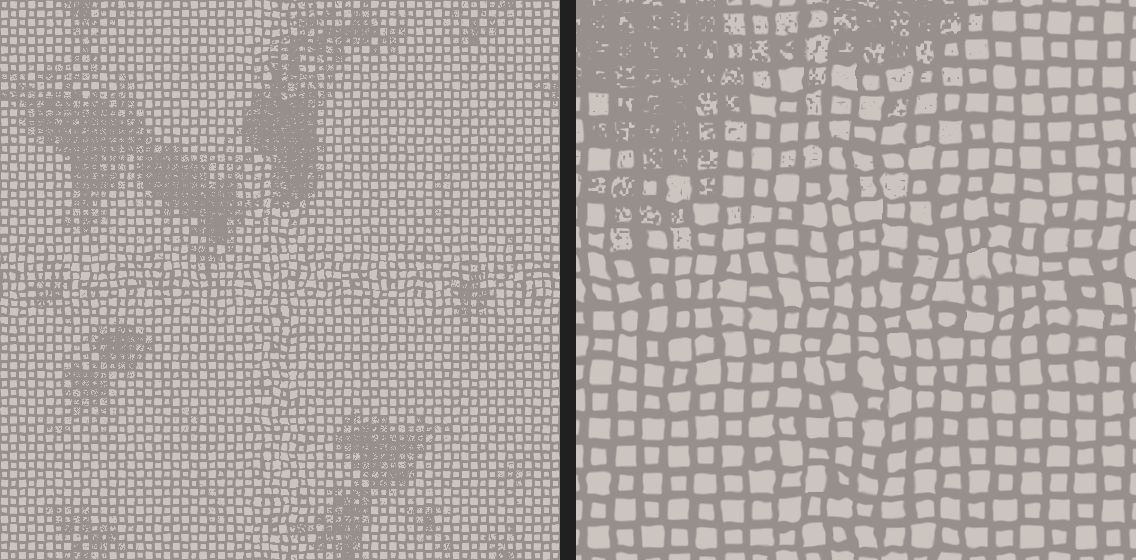
Left: the whole. Right: its middle third, enlarged.
Give the GLSL for this pattern, as a three.js fragment shader.

```glsl
// Checkered grid of large and small hand-cut squares, worn to speckles in soft patches.
varying vec2 vUv;

const float CELLS = 62.0;          // repeats across and down, even so the checker wraps
const float GRAINS = 9.0;          // speckle grains per cell
const float LARGE_HALF = 0.395;    // half widths, in cells
const float SMALL_HALF = 0.285;
const float CORNER = 0.08;
const float EDGE = 0.05;           // smoothing, in cells
const vec3 GROUND = vec3(0.59, 0.56, 0.55);
const vec3 LIGHT = vec3(0.80, 0.77, 0.75);

float hash(vec2 p, float seed) {
  vec3 q = fract(vec3(p.xyx + seed) * vec3(0.1031, 0.1030, 0.0973));
  q += dot(q, q.yzx + 33.33);
  return fract((q.x + q.y) * q.z);
}

// Value noise that wraps over the unit square.
float wrapNoise(vec2 uv, float count, float seed) {
  vec2 p = uv * count;
  vec2 i = floor(p);
  vec2 f = p - i;
  f = f * f * (3.0 - 2.0 * f);
  vec2 a = mod(i, count);
  vec2 b = mod(i + 1.0, count);
  return mix(mix(hash(a, seed), hash(vec2(b.x, a.y), seed), f.x),
             mix(hash(vec2(a.x, b.y), seed), hash(b, seed), f.x), f.y);
}

vec2 wrapNoise2(vec2 uv, float count, float seed) {
  return vec2(wrapNoise(uv, count, seed), wrapNoise(uv, count, seed + 17.0)) - 0.5;
}

float roundedBox(vec2 p, vec2 halfSize, float radius) {
  vec2 d = abs(p) - halfSize + radius;
  return length(max(d, 0.0)) + min(max(d.x, d.y), 0.0) - radius;
}

// Irregularity grows towards the two middle lines.
float unevenness(vec2 uv) {
  vec2 d = (uv - 0.5) / 0.055;
  return max(exp(-d.x * d.x), exp(-d.y * d.y));
}

// Broad patches of wear, 0 clean to 1 almost gone.
float wearAt(vec2 uv, float cellRandom) {
  float patches = 0.6 * wrapNoise(uv, 6.0, 3.0) + 0.4 * wrapNoise(uv, 13.0, 41.0);
  return smoothstep(0.48, 0.78, patches + 0.16 * (cellRandom - 0.5));
}

// Coverage of the speckled fill: grains drop out as wear rises.
float speckle(vec2 uv, float wear) {
  float grain = wrapNoise(uv, CELLS * GRAINS, 7.0);
  return smoothstep(-0.12, 0.12, mix(1.15, 0.22, wear) - grain);
}

float square(vec2 local, vec2 id, float uneven, float wear) {
  float isSmall = mod(id.x + id.y, 2.0);
  vec2 jitter = vec2(hash(id, 5.0), hash(id, 11.0)) - 0.5;
  vec2 stretch = vec2(hash(id, 23.0), hash(id, 29.0)) - 0.5;
  float baseHalf = mix(LARGE_HALF, SMALL_HALF, isSmall) - 0.03 * wear;
  vec2 halfSize = baseHalf + stretch * (0.05 + 0.12 * uneven);
  vec2 offset = jitter * (0.04 + 0.10 * uneven);
  return roundedBox(local - offset, halfSize, CORNER);
}

void main() {
  float uneven = unevenness(vUv);

  // Slightly bent grid with ragged edges
  vec2 grid = vUv * CELLS;
  grid += wrapNoise2(vUv, CELLS * 0.5, 53.0) * (0.06 + 0.45 * uneven);
  grid += wrapNoise2(vUv, CELLS * 3.0, 71.0) * (0.09 + 0.10 * uneven);
  vec2 cell = floor(grid);
  vec2 id = mod(cell, CELLS);

  // Square, then its wear
  float wear = wearAt((id + 0.5) / CELLS, hash(id, 37.0));
  float d = square(grid - cell - 0.5, id, uneven, wear);
  float shape = 1.0 - smoothstep(-EDGE, EDGE, d);
  gl_FragColor = vec4(mix(GROUND, LIGHT, shape * speckle(vUv, wear)), 1.0);
}
```
